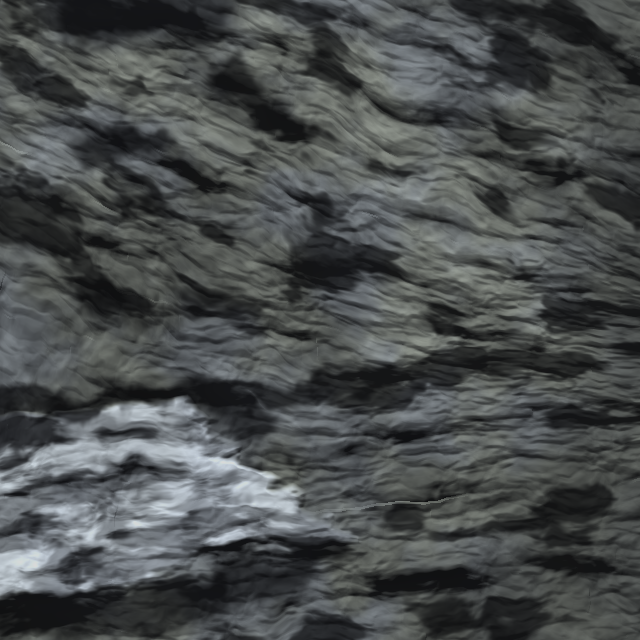
Reproduce this texture procedurally as a Shadertoy shader.

```glsl
float hash(vec2 p) {
    return fract(sin(dot(p, vec2(127.1, 311.7))) * 43758.5);
}

float noise(vec2 p) {
    vec2 i = floor(p), f = fract(p);
    f = f * f * (3.0 - 2.0 * f);
    return mix(mix(hash(i), hash(i + vec2(1, 0)), f.x),
               mix(hash(i + vec2(0, 1)), hash(i + vec2(1, 1)), f.x), f.y);
}

float fbm(vec2 p) {
    float sum = 0.0, amp = 0.53;
    for (int i = 0; i < 4; i++) {
        sum += amp * noise(p);
        p = p * 2.03 + 17.3;
        amp *= 0.5;
    }
    return sum;
}

// Overlapping angular chips: tilted top, steep drop below
float chips(vec2 p) {
    vec2 cell = floor(p);
    float top = -2.0;
    for (int y = -1; y <= 1; y++)
    for (int x = -1; x <= 1; x++) {
        vec2 c = cell + vec2(x, y);
        vec2 d = p - c - vec2(hash(c), hash(c + 37.7));
        d.y += 0.9 * (hash(c + 53.1) - 0.4) * d.x;
        d.y *= d.y > 0.0 ? 0.7 : 2.3;
        vec2 a = abs(d) * vec2(0.8, 1.0);
        float rim = mix(length(a), max(a.x, a.y), 0.5);
        top = max(top, 0.8 * hash(c + 71.3) - rim);
    }
    return top;
}

// Bedding coordinates: level at the foot, dipping to the right above
vec2 bedding(vec2 p) {
    float dip = mix(-0.08, 0.3, smoothstep(0.25, 0.65, p.y));
    vec2 warp = vec2(fbm(p * 10.0), fbm(p * 10.0 + 41.0)) - 0.5;
    return p + vec2(0.0, dip * (p.x - 0.4)) + warp * vec2(0.06, 0.035);
}

// Pale wedge jutting out at the lower left
float paleLedge(vec2 p) {
    p += 0.08 * (vec2(fbm(p * 13.0), fbm(p * vec2(10, 22) + 5.0)) - 0.5);
    float upper = 0.365 - 0.7 * max(p.x - 0.27, 0.0) - p.y;
    float lower = p.y - 0.06 - 0.2 * p.x;
    return smoothstep(-0.006, 0.012, min(upper, lower));
}

float height(vec2 p) {
    vec2 q = bedding(p);
    return 0.045 * chips(q * vec2(5, 10))
         + 0.022 * chips(q * vec2(12, 23) + 13.0)
         + 0.009 * chips(q * vec2(28, 54) + 29.0)
         + 0.006 * noise(q * vec2(80, 110))
         + 0.025 * paleLedge(p);
}

// Soft dark gap along a segment
float cleft(vec2 p, vec2 a, vec2 b, float width) {
    p += 0.07 * (vec2(fbm(p * 12.0), fbm(p * 16.0 + 8.0)) - 0.5);
    vec2 ab = b - a;
    float t = clamp(dot(p - a, ab) / dot(ab, ab), 0.0, 1.0);
    return 1.0 - smoothstep(0.3 * width, width, length(p - a - ab * t));
}

void mainImage(out vec4 fragColor, in vec2 fragCoord) {
    vec2 p = fragCoord / iResolution.xy;
    vec2 q = bedding(p);
    vec2 light = vec2(-0.3, 0.95);
    float h = height(p);

    // Slope towards the light and shadow under overhangs
    float slope = (h - height(p + light * 0.004)) / 0.004;
    float shadow = 0.0;
    for (int i = 1; i <= 4; i++) {
        float reach = 0.009 * float(i);
        shadow = max(shadow, height(p + light * reach) - h - 0.55 * reach);
    }
    float tone = 0.325 + 0.14 * tanh(slope * 0.9);
    tone -= 0.18 * smoothstep(0.0, 0.022, shadow);
    tone += 1.2 * (h + 0.01);

    // Grain, broad stains and ridges falling to the right
    float stain = fbm(p * vec2(5, 7) + 3.0);
    tone += 0.2 * (stain - 0.5);
    tone += 0.2 * (fbm(q * vec2(42, 68)) - 0.5);
    float ridge = fbm(vec2(p.x - p.y, p.x + p.y) * vec2(3, 9));
    tone += 0.28 * (ridge - 0.5) * smoothstep(0.35, 0.5, p.y);

    // Small scattered hollows
    float hollow = smoothstep(0.55, 0.68, fbm(q * vec2(10, 21) + 90.0));
    tone *= 1.0 - 0.6 * hollow;

    // Bleached streaks on the pale ledge
    float pale = paleLedge(p);
    float streak = fbm(q * vec2(14, 46) + 60.0);
    tone += pale * (0.36 * smoothstep(0.36, 0.64, streak) + 0.01);

    // Shaded, broken rock towards the right and the lower corner
    float side = smoothstep(-0.06, 0.14, p.x - 0.6 - 0.9 * p.y * (1.15 - p.y)
                            + 0.2 * (stain - 0.5));
    tone *= 1.0 - 0.28 * side;

    // Main gaps between the beds
    float gap = cleft(p, vec2(0.0, 0.37), vec2(0.25, 0.37), 0.025);
    gap = max(gap, cleft(p, vec2(0.29, 0.38), vec2(0.6, 0.405), 0.026));
    gap = max(gap, cleft(p, vec2(0.3, 0.385), vec2(0.4, 0.34), 0.045));
    gap = max(gap, cleft(p, vec2(0.0, 0.02), vec2(0.47, 0.1), 0.05));
    gap = max(gap, cleft(p, vec2(0.13, 0.97), vec2(0.34, 0.98), 0.06));
    gap = max(gap, cleft(p, vec2(0.36, 0.88), vec2(0.46, 0.8), 0.04));
    gap = max(gap, cleft(p, vec2(0.14, 0.76), vec2(0.25, 0.78), 0.035));
    tone = mix(tone, 0.3 * tone, 0.85 * gap);

    // Olive and slate tints, bluer on bleached rock
    vec3 olive = vec3(0.98, 1.02, 0.95), slate = vec3(0.96, 1.01, 1.03);
    float cool = smoothstep(0.3, 0.65, fbm(p * 9.0 + 23.0)) * (1.0 - 0.7 * side);
    vec3 tint = mix(olive, slate, cool);
    tint = mix(tint, vec3(0.95, 1.0, 1.05), 0.8 * pale);
    tone = max(tone, 0.05 + 0.05 * stain);
    fragColor = vec4(clamp(tone * tint + vec3(0.0, 0.0, 0.008), 0.0, 0.85), 1.0);
}
```
